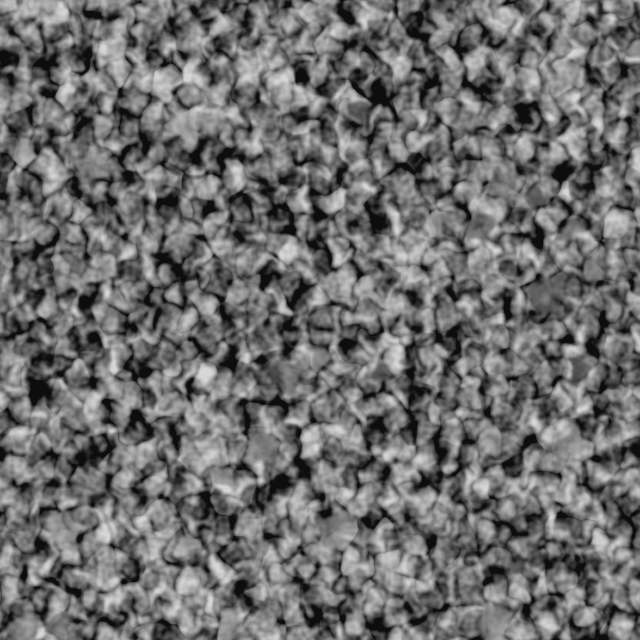
Reproduce this texture procedurally as a Shadertoy shader.

```glsl
// Soft grey granular ground: rounded grains of mixed size with dark gaps.
// Smooth cellular domes and gradient noise add up to a relief of roughly unit
// spread, a few larger flat pebbles are laid in, and a tone curve sets the greys.

const float TAU = 6.2831853;
const float MID_GREY = 0.445;
const float CONTRAST = 0.185;
const float SHADOW_SKEW = 0.015;

vec2 hash2(vec2 cell, float seed) {
    vec3 q = fract((cell.xyx + seed * 17.0) * vec3(0.1031, 0.1030, 0.0973));
    q += dot(q, q.yzx + 33.33);
    return fract((q.xx + q.yz) * q.zy);
}

float cornerSlope(vec2 cell, vec2 offset, vec2 f, float seed) {
    float angle = TAU * hash2(cell + offset, seed).x;
    return dot(vec2(cos(angle), sin(angle)), f - offset);
}

// Gradient noise scaled to about unit standard deviation
float gradientNoise(vec2 p, float seed) {
    vec2 cell = floor(p);
    vec2 f = fract(p);
    vec2 u = f * f * f * (f * (f * 6.0 - 15.0) + 10.0);
    float low = mix(cornerSlope(cell, vec2(0, 0), f, seed),
                    cornerSlope(cell, vec2(1, 0), f, seed), u.x);
    float high = mix(cornerSlope(cell, vec2(0, 1), f, seed),
                     cornerSlope(cell, vec2(1, 1), f, seed), u.x);
    return 4.6 * mix(low, high, u.y);
}

// Packed grains: x = dome height, y = grain tone, both near unit spread
vec2 grains(vec2 p, float softness, float seed) {
    vec2 cell = floor(p);
    float weightSum = 0.0;
    float toneSum = 0.0;
    for (int j = -1; j <= 1; j++) {
        for (int i = -1; i <= 1; i++) {
            vec2 id = cell + vec2(i, j);
            vec2 d = id + hash2(id, seed) - p;
            float weight = exp(-softness * dot(d, d));
            weightSum += weight;
            toneSum += weight * (hash2(id, seed + 5.0).x - 0.5);
        }
    }
    float softDistance = -log(weightSum) / softness;
    return vec2((0.2 - softDistance) / 0.17, 3.9 * toneSum / weightSum);
}

// Sparse flat pebbles covering part of the relief
float addPebbles(float relief, vec2 p, float chance, float seed) {
    vec2 cell = floor(p);
    for (int j = -1; j <= 1; j++) {
        for (int i = -1; i <= 1; i++) {
            vec2 id = cell + vec2(i, j);
            vec2 kind = hash2(id, seed + 3.0);
            vec2 d = p - id - hash2(id, seed);
            float angle = atan(d.y, d.x);
            float wobble = 1.0 + 0.1 * sin(3.0 * angle + TAU * kind.y);
            float radius = mix(0.16, 0.40, kind.y * kind.y) * wobble;
            float cover = 1.0 - smoothstep(radius - 0.07, radius + 0.07, length(d));
            cover *= step(kind.x, chance);
            float tone = mix(-0.7, 1.7, hash2(id, seed + 9.0).x);
            relief = mix(relief, tone + 0.25 * relief, 0.85 * cover);
        }
    }
    return relief;
}

void mainImage(out vec4 fragColor, in vec2 fragCoord) {
    vec2 uv = fragCoord / iResolution.y;

    // Bend the lattice so grains are irregular and slightly upright
    vec2 bend = vec2(gradientNoise(uv * 34.0, 1.0), gradientNoise(uv * 34.0, 2.0));
    vec2 p = uv * vec2(1.06, 0.94) + 0.0035 * bend;

    // Grain layers, coarse and medium
    vec2 coarse = grains(p * 26.0, 16.0, 3.0);
    vec2 medium = grains(p * 44.0, 13.0, 4.0);
    float relief = dot(coarse, vec2(0.35, 0.35)) + dot(medium, vec2(0.50, 0.40));

    // Lumps, fine crumbs and a faint large-scale drift
    relief += 0.34 * gradientNoise(p * 31.0, 6.0);
    relief += 0.40 * gradientNoise(p * 60.0, 7.0);
    relief += 0.22 * gradientNoise(uv * 104.0, 8.0);
    relief += 0.10 * gradientNoise(uv * 5.0, 9.0);

    relief = addPebbles(relief, p * 14.0, 0.2, 11.0);

    // Tone curve: deep narrow shadows, compressed highlights
    float grey = MID_GREY + CONTRAST * relief - SHADOW_SKEW * relief * relief;
    fragColor = vec4(vec3(clamp(grey, 0.05, 0.84)), 1.0);
}
```
